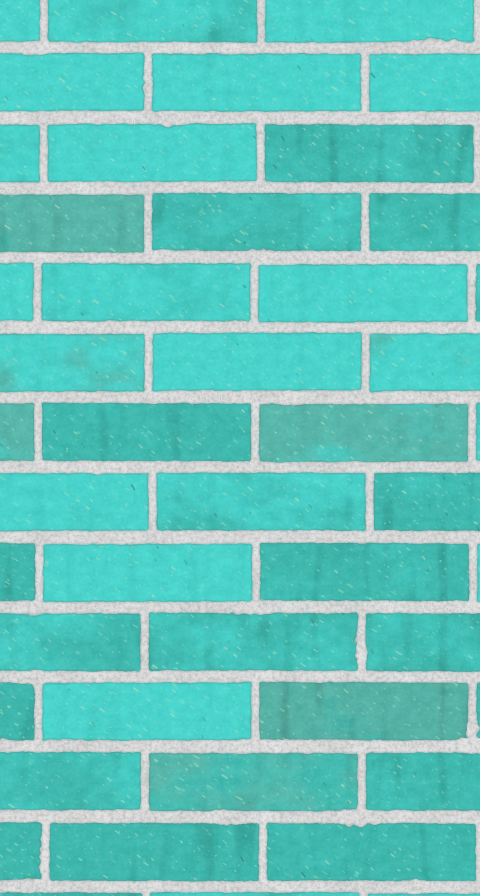
This texture is drawn by a Shadertoy shader. Its source:

```glsl
float hash(vec2 p) {
    vec3 q = fract(p.xyx * vec3(0.1031, 0.1030, 0.0973));
    q += dot(q, q.yzx + 33.33);
    return fract((q.x + q.y) * q.z);
}

vec2 randomGradient(vec2 cell) {
    float angle = 6.2832 * hash(cell);
    return vec2(cos(angle), sin(angle));
}

float gradientNoise(vec2 p) {
    vec2 i = floor(p), f = fract(p);
    vec2 w = f * f * f * (f * (f * 6.0 - 15.0) + 10.0);
    vec2 e = vec2(0.0, 1.0);
    float a = dot(randomGradient(i), f);
    float b = dot(randomGradient(i + e.yx), f - e.yx);
    float c = dot(randomGradient(i + e.xy), f - e.xy);
    float d = dot(randomGradient(i + e.yy), f - e.yy);
    return mix(mix(a, b, w.x), mix(c, d, w.x), w.y);
}

float fbm(vec2 p) {
    float sum = 0.0, gain = 1.0;
    for (int i = 0; i < 4; i++) {
        sum += gain * gradientNoise(p);
        p = p * 2.03 + 17.3;
        gain *= 0.5;
    }
    return sum;
}

float roundedBox(vec2 p, vec2 halfSize, float radius) {
    vec2 q = abs(p) - halfSize + radius;
    return length(max(q, 0.0)) + min(max(q.x, q.y), 0.0) - radius;
}

// Short slanted flecks, one at most in each cell of a tilted grid
float flecks(vec2 p, vec2 cellSize, float density, float aa) {
    p = mat2(0.8, 0.6, -0.6, 0.8) * vec2(p.x, -p.y);
    p += 0.04 * gradientNoise(p * 3.0);
    vec2 id = floor(p / cellSize);
    vec2 q = (fract(p / cellSize) - 0.5) * cellSize;
    q -= (vec2(hash(id + 3.1), hash(id + 8.7)) - 0.5) * cellSize * 0.45;
    float size = mix(0.35, 1.0, hash(id + 21.0));
    float halfLength = 0.2 * cellSize.x * size * hash(id + 40.0);
    q.x -= clamp(q.x, -halfLength, halfLength);
    float d = length(q) - 0.015 * size;
    float strength = step(hash(id + 55.0), density) * mix(0.25, 0.9, hash(id + 71.0));
    return strength * (1.0 - smoothstep(-aa, aa, d));
}

void mainImage(out vec4 fragColor, in vec2 fragCoord) {
    // One unit is the height of a course, y runs down
    float courses = 12.82;
    float aa = 0.7 * courses / iResolution.y;
    vec2 p = vec2(fragCoord.x, iResolution.y - fragCoord.y) * courses / iResolution.y;
    p.y += 0.315;

    // Running bond with uneven joints
    float course = floor(p.y);
    float brickLength = 3.105;
    float shift = 0.59 + 1.54 * mod(course, 2.0) + 0.14 * (hash(vec2(course, 4.0)) - 0.5);
    float along = (p.x - shift) / brickLength;
    vec2 brick = vec2(floor(along), course);
    vec2 local = vec2((fract(along) - 0.5) * brickLength, fract(p.y) - 0.5);
    float tone = hash(brick + 12.0);
    local.y += 0.025 * (hash(brick + 31.0) - 0.5) + 0.008 * (tone - 0.5) * local.x;

    // Brick outline, rough and chipped here and there
    float d = roundedBox(local, vec2(1.495, 0.413), 0.035);
    d += 0.014 * fbm(p * 5.0) + 0.01 * gradientNoise(p * 17.0);
    d += 0.07 * smoothstep(0.3, 0.6, gradientNoise(p * vec2(1.1, 1.7) + 9.0))
       * (0.5 + gradientNoise(p * 9.0));
    float brickMask = 1.0 - smoothstep(-aa, aa, d);

    // Mortar with sandy grain
    float grain = gradientNoise(p * 16.0) + 0.8 * gradientNoise(p * 29.0 + 5.0);
    vec3 mortar = vec3(0.84) + 0.10 * grain + 0.04 * fbm(p * 2.5);
    mortar = mix(mortar, vec3(0.62, 0.66, 0.66), 0.5 * smoothstep(0.4, 0.8, grain));
    mortar = mix(mortar, vec3(0.66, 0.71, 0.71), 0.55 * (1.0 - smoothstep(0.0, 0.035, d)));

    // Glaze varies from brick to brick, with a few dull green ones
    float cloud = fbm(p * vec2(0.9, 1.4) + 20.0 * tone);
    float bright = smoothstep(0.1, 0.65, tone + 0.35 * cloud + 0.02 * (6.0 - p.y));
    vec3 glaze = mix(vec3(0.25, 0.72, 0.68), vec3(0.29, 0.83, 0.80), bright);
    float dull = smoothstep(0.84, 0.96, hash(brick + 77.0) + 0.12 * cloud);
    glaze = mix(glaze, vec3(0.36, 0.69, 0.64), 0.8 * dull);
    float streak = smoothstep(0.05, 0.5, gradientNoise(p * vec2(4.5, 0.7) + 13.0));
    glaze -= vec3(0.03, 0.07, 0.07) * streak * (1.0 - 0.7 * bright);
    glaze += 0.035 * fbm(p * vec2(5.0, 7.0)) + 0.025 * gradientNoise(p * 22.0);

    // Pale flecks, dark pits and a worn rim
    float patches = 0.5 + 0.4 * gradientNoise(p * 1.3 + 40.0);
    vec2 seeded = p + 7.0 * tone;
    float pale = max(flecks(seeded, vec2(0.21, 0.13), patches, aa),
                     0.7 * flecks(seeded + 3.7, vec2(0.14, 0.10), 0.35, aa));
    glaze = mix(glaze, vec3(0.63, 0.86, 0.74), 0.8 * pale);
    float pits = flecks(p.yx + 11.0, vec2(0.22, 0.19), 0.05, aa);
    glaze = mix(glaze, vec3(0.20, 0.48, 0.46), 0.7 * pits);
    float rim = smoothstep(-0.035, 0.0, d) * (0.6 + 0.5 * gradientNoise(p * 6.0));
    glaze = mix(glaze, vec3(0.33, 0.56, 0.54), 0.65 * rim);

    fragColor = vec4(clamp(mix(mortar, glaze, brickMask), 0.0, 1.0), 1.0);
}
```
